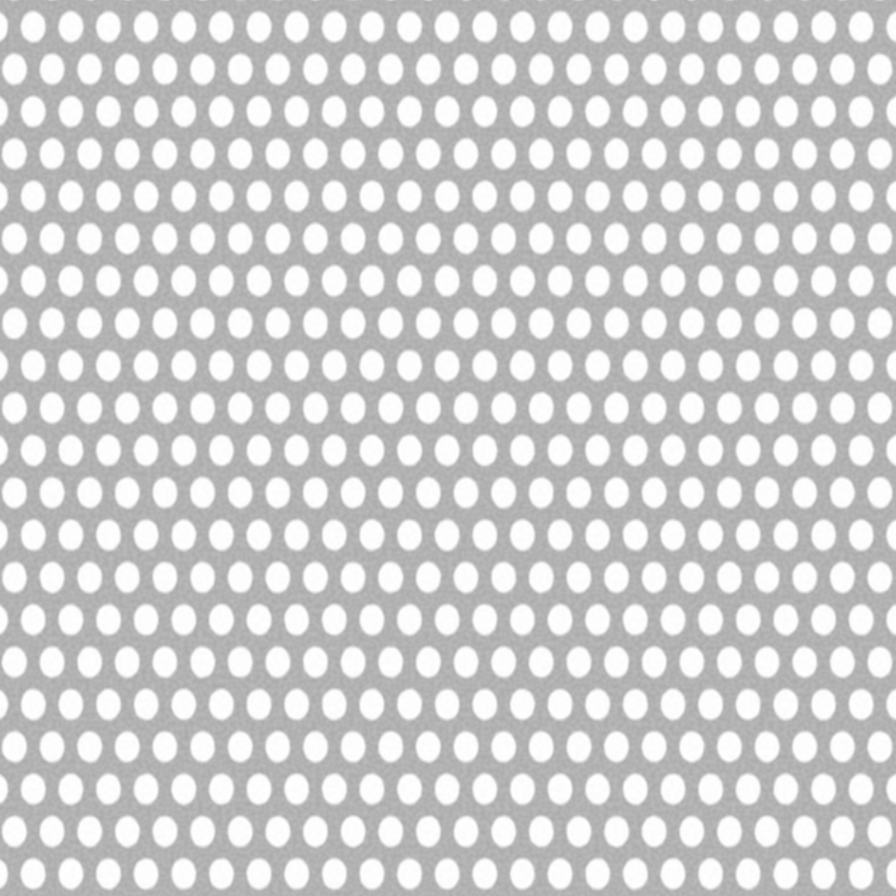
Give the GLSL for this texture, as a Shadertoy shader.

```glsl
// Perforated grey sheet: staggered rows of upright, soft-edged white ovals.
// Each point is folded into its nearest oval's cell and shaded by distance;
// fine gradient noise grains the sheet and slightly roughens the rims.

vec2 hashGradient(vec2 cell) {
    vec3 h = fract(cell.xyx * vec3(0.1031, 0.1030, 0.0973));
    h += dot(h, h.yzx + 33.33);
    float angle = 6.2832 * fract((h.x + h.y) * h.z);
    return vec2(cos(angle), sin(angle));
}

float gradientNoise(vec2 p) {
    vec2 i = floor(p), f = fract(p);
    vec2 u = f * f * f * (f * (f * 6.0 - 15.0) + 10.0);
    float a = dot(hashGradient(i), f);
    float b = dot(hashGradient(i + vec2(1, 0)), f - vec2(1, 0));
    float c = dot(hashGradient(i + vec2(0, 1)), f - vec2(0, 1));
    float d = dot(hashGradient(i + vec2(1, 1)), f - vec2(1, 1));
    return mix(mix(a, b, u.x), mix(c, d, u.x), u.y);
}

// Approximate signed distance to the nearest oval, negative inside
float ovalDistance(vec2 uv) {
    vec2 pitch = vec2(0.0420, 0.04727);
    vec2 p = uv - vec2(-0.0049, 0.0247);
    float row = floor(p.y / pitch.y + 0.5);
    p.x -= 0.5 * pitch.x * mod(row, 2.0);      // stagger every other row
    p -= pitch * floor(p / pitch + 0.5);
    return (length(p / vec2(0.0137, 0.0172)) - 1.0) * 0.0153;
}

void mainImage(out vec4 fragColor, in vec2 fragCoord) {
    vec2 uv = fragCoord / iResolution.y;
    float grain = gradientNoise(uv * 190.0);

    // Oval coverage with a blurred, faintly uneven rim
    float dist = ovalDistance(uv) + 0.0006 * gradientNoise(uv * 110.0 + 37.0);
    float blur = max(0.0027, 0.75 / iResolution.y);
    float hole = 1.0 - smoothstep(-blur, blur, dist);

    vec3 sheet = vec3(0.698 + 0.05 * grain);
    vec3 white = vec3(0.992 + 0.015 * grain);
    fragColor = vec4(clamp(mix(sheet, white, hole), 0.0, 1.0), 1.0);
}
```
